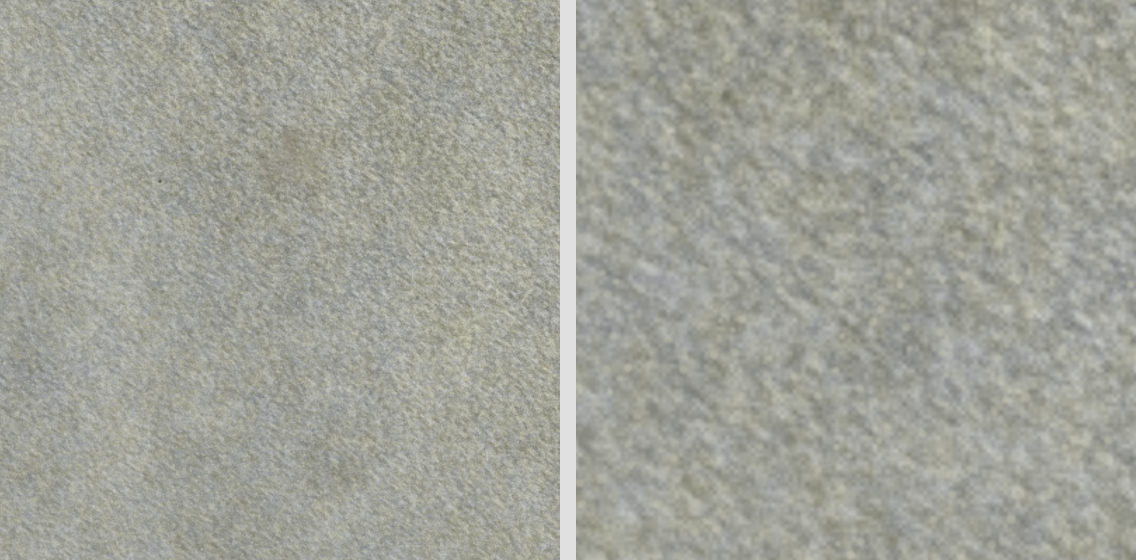
Left: the whole. Right: its middle third, enlarged.
A WebGL 1 fragment shader for this texture:

```glsl
precision highp float;
uniform vec2 u_resolution;

#define GRAIN_SCALE 210.0
#define GRAIN_CONTRAST 0.13
#define RELIEF_CONTRAST 0.075
#define MOTTLE_CONTRAST 0.085
#define CLOUD_CONTRAST 0.10
#define TINT_CONTRAST 0.075
#define FLECK_SCALE 110.0
#define FLECK_SHARE 0.16
#define PIT_SCALE 5.0
#define PIT_SHARE 0.16

const vec3 STONE = vec3(0.630, 0.634, 0.598);
const vec3 PALE_FLECK = vec3(0.76, 0.76, 0.69);
const vec3 RUST = vec3(0.53, 0.49, 0.39);
const vec3 PIT = vec3(0.33, 0.32, 0.27);

float hash(vec2 p) {
  vec3 q = fract(vec3(p.xyx) * 0.1031);
  q += dot(q, q.yzx + 33.33);
  return fract((q.x + q.y) * q.z);
}

float noise(vec2 p) {
  vec2 cell = floor(p);
  vec2 f = fract(p);
  f = f * f * (3.0 - 2.0 * f);
  float low = mix(hash(cell), hash(cell + vec2(1.0, 0.0)), f.x);
  float high = mix(hash(cell + vec2(0.0, 1.0)), hash(cell + 1.0), f.x);
  return mix(low, high, f.y);
}

// Layered noise, centred on zero
float fbm(vec2 p) {
  float sum = 0.0;
  float weight = 0.5;
  for (int i = 0; i < 4; i++) {
    sum += weight * (noise(p) - 0.5);
    p = mat2(1.6, 1.2, -1.2, 1.6) * p + 17.3;
    weight *= 0.55;
  }
  return sum;
}

// Coverage of one jittered dot per cell; only a share of cells holds one
float dots(vec2 p, float share, float radius, float blur) {
  vec2 cell = floor(p);
  vec2 jitter = vec2(hash(cell + 3.7), hash(cell + 9.1));
  vec2 centre = mix(vec2(radius + blur), vec2(1.0 - radius - blur), jitter);
  float size = radius * mix(0.55, 1.0, hash(cell + 21.4));
  float dist = length(fract(p) - centre);
  float present = step(hash(cell + 40.2), share);
  return present * (1.0 - smoothstep(size - blur, size + blur, dist));
}

void main() {
  vec2 uv = gl_FragCoord.xy / min(u_resolution.x, u_resolution.y);

  // Wide clouds, streaked slightly along the vertical, and small mottling
  float cloud = fbm(uv * vec2(5.0, 3.2) + 4.0);
  float mottle = fbm(uv * vec2(25.0, 20.0) + 60.0);

  // Fine grain stretched down to the right, with a lit relief
  vec2 along = vec2(dot(uv, vec2(0.80, -0.60)), dot(uv, vec2(0.60, 0.80)));
  vec2 grainPos = along * GRAIN_SCALE * vec2(0.68, 1.1) + 90.0;
  float grain = noise(grainPos) - 0.5;
  grain += 0.7 * (noise(uv * GRAIN_SCALE * 1.9 + 31.0) - 0.5);
  vec2 reliefPos = along * GRAIN_SCALE * vec2(0.36, 0.65) + 11.0;
  float relief = noise(reliefPos) - noise(reliefPos + vec2(0.25, 0.7));
  float roughness = mix(0.85, 1.2, smoothstep(0.5, 1.6, uv.x + uv.y));

  float tone = CLOUD_CONTRAST * cloud + MOTTLE_CONTRAST * mottle;
  tone += roughness * (GRAIN_CONTRAST * grain + RELIEF_CONTRAST * relief);
  vec3 color = STONE + tone;

  // Olive and blue-grey tints, warmer toward the upper right
  float tint = fbm(uv * 38.0 + 130.0) + 0.6 * fbm(uv * 6.0 + 70.0);
  tint += 0.5 * (noise(uv * 130.0 + 210.0) - 0.5);
  tint += 0.16 * (uv.x + uv.y - 1.0);
  color += TINT_CONTRAST * tint * vec3(0.18, 0.05, -0.85);

  // Faint rusty stain with a ragged edge
  float stainDist = length((uv - vec2(0.53, 0.72)) * vec2(0.8, 1.0));
  float stain = 1.0 - smoothstep(0.0, 0.08, stainDist + 0.08 * mottle);
  color = mix(color, RUST, 0.35 * stain);

  // Pale mineral flecks and rare dark pits
  float fleck = dots(along * FLECK_SCALE + 50.0, FLECK_SHARE, 0.28, 0.16);
  color = mix(color, PALE_FLECK, 0.5 * fleck);
  float pit = dots(uv * PIT_SCALE + 7.0, PIT_SHARE, 0.021, 0.008);
  color = mix(color, PIT, 0.8 * pit);

  gl_FragColor = vec4(clamp(color, 0.0, 1.0), 1.0);
}
```
